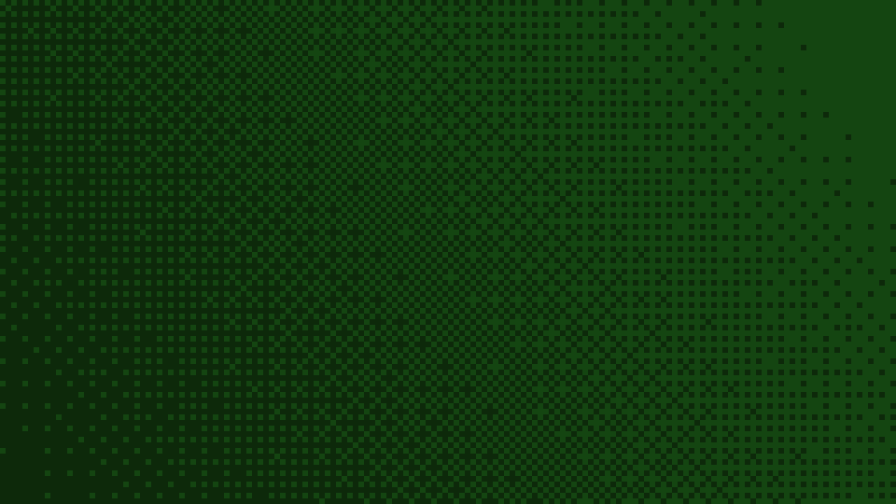
Reproduce this background procedurally as a Shadertoy shader.

```glsl
// Diagonal two-tone green gradient drawn with an 8x8 ordered dither of square cells.

const float ROWS = 90.0;                       // cells along the canvas height
const vec3 DARK_GREEN = vec3(0.050, 0.160, 0.040);
const vec3 LIGHT_GREEN = vec3(0.080, 0.270, 0.068);

// 2x2 ordered threshold: 0, 1/2, 3/4, 1/4
float bayer2(vec2 cell) {
    cell = mod(floor(cell), 2.0);
    return fract(cell.x * 0.5 + cell.y * 0.75);
}

// 8x8 threshold built from three nested 2x2 patterns
float bayer8(vec2 cell) {
    return bayer2(cell) + bayer2(cell / 2.0) / 4.0 + bayer2(cell / 4.0) / 16.0;
}

// Brightness rising towards the upper right; position in canvas heights, y down
float gradient(vec2 position) {
    return 0.26 + 0.464 * (position.x - 0.625 * position.y);
}

// 1 for a light cell, 0 for a dark one
float lightCell(vec2 cell) {
    return step(bayer8(cell.yx), gradient((cell + 0.5) / ROWS));
}

// Area-weighted blend of the cells under one pixel
float smoothCells(vec2 grid, float pixelSize) {
    vec2 corner = grid - 0.5 * pixelSize;
    vec2 cell = floor(corner);
    vec2 overlap = clamp((corner + pixelSize - cell - 1.0) / pixelSize, 0.0, 1.0);
    float upper = mix(lightCell(cell), lightCell(cell + vec2(1, 0)), overlap.x);
    float lower = mix(lightCell(cell + vec2(0, 1)), lightCell(cell + 1.0), overlap.x);
    return mix(upper, lower, overlap.y);
}

void mainImage(out vec4 fragColor, in vec2 fragCoord) {
    // Cell grid counted from the top left
    float pixelSize = ROWS / iResolution.y;
    vec2 grid = vec2(fragCoord.x, iResolution.y - fragCoord.y) * pixelSize;
    float light = smoothCells(grid, min(pixelSize, 1.0));
    fragColor = vec4(mix(DARK_GREEN, LIGHT_GREEN, light), 1.0);
}
```
